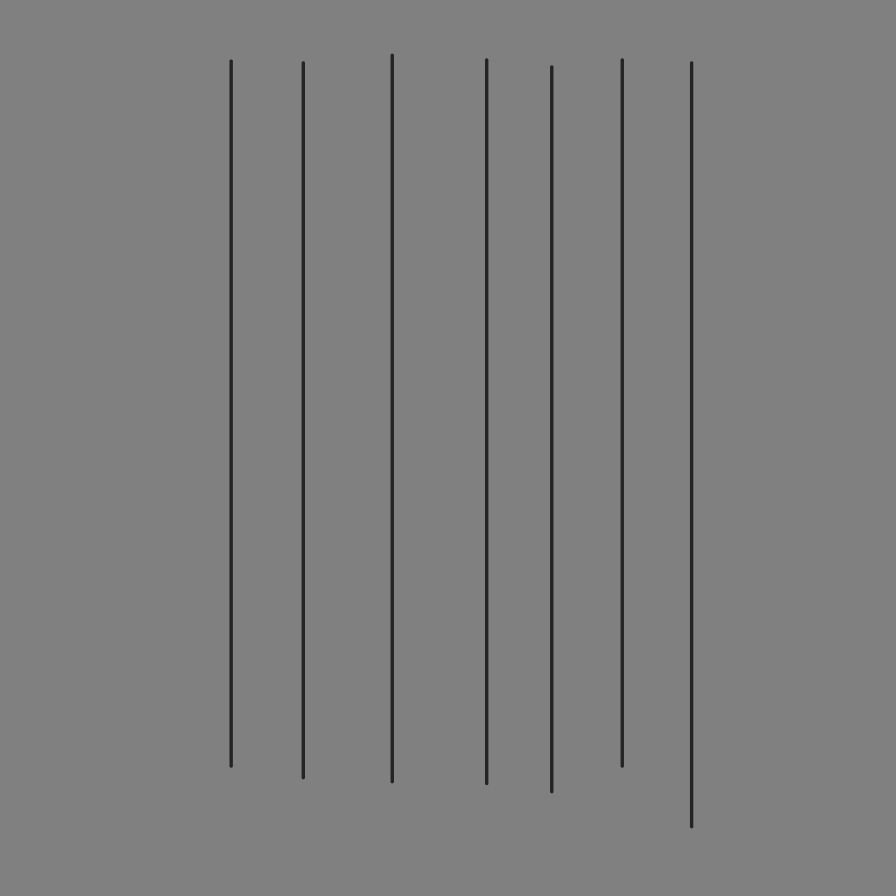
Write a WebGL 2 fragment shader that draws this background.

```glsl
#version 300 es
precision highp float;
// Seven thin dark vertical strokes with round ends on a flat mid-grey field.

uniform vec2 u_resolution;
out vec4 fragColor;

// Each stroke: x position, lower end, upper end
const vec3 STROKES[7] = vec3[7](
  vec3(0.2580, 0.1432, 0.9336),
  vec3(0.3385, 0.1302, 0.9316),
  vec3(0.4378, 0.1257, 0.9401),
  vec3(0.5432, 0.1237, 0.9349),
  vec3(0.6158, 0.1146, 0.9271),
  vec3(0.6945, 0.1432, 0.9349),
  vec3(0.7719, 0.0755, 0.9316)
);

// Signed distance to a vertical capsule whose round ends touch both limits
float strokeDistance(vec2 p, vec3 stroke, float radius) {
  float nearestY = clamp(p.y, stroke.y + radius, stroke.z - radius);
  return length(p - vec2(stroke.x, nearestY)) - radius;
}

void main() {
  float unit = min(u_resolution.x, u_resolution.y);
  vec2 p = (gl_FragCoord.xy - 0.5 * u_resolution) / unit + 0.5;

  // Nearest stroke
  float dist = 1.0;
  for (int i = 0; i < 7; i++) {
    dist = min(dist, strokeDistance(p, STROKES[i], 0.0019));
  }

  // Ink over the field, with an edge one pixel wide
  float ink = clamp(0.5 - dist * unit, 0.0, 1.0);
  vec3 fieldGrey = vec3(0.502);
  vec3 inkGrey = vec3(0.14);
  fragColor = vec4(mix(fieldGrey, inkGrey, ink), 1.0);
}
```
